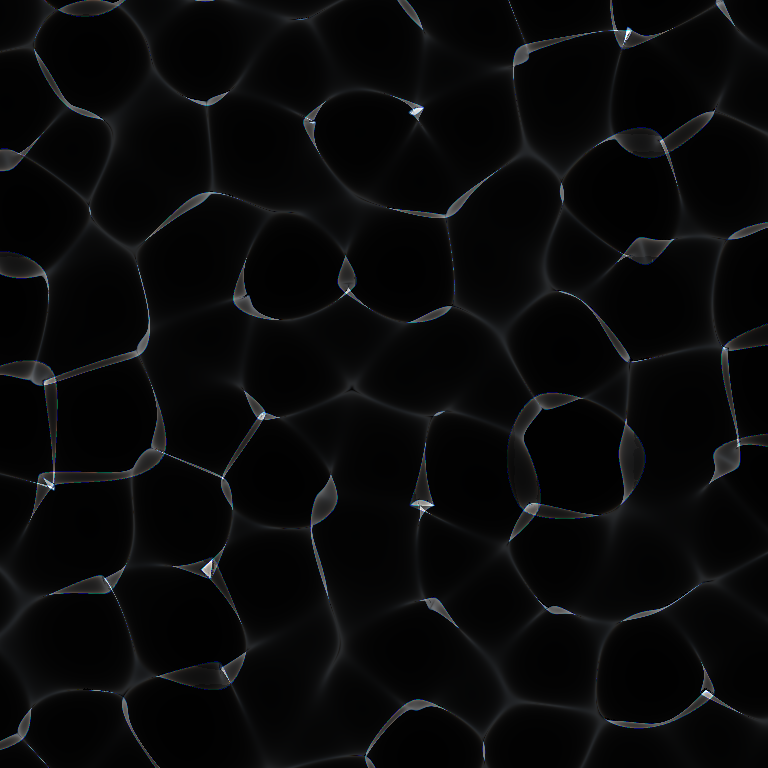
A WebGL 1 fragment shader for this texture:

```glsl
precision highp float;
// Draws a dark web of light caustics: rays bent by layered sine waves and traced back to their sources.
uniform vec2 u_resolution;

#define WAVES 10
#define STARTS 16
#define SLOTS 6
#define FREQ_LOW 42.0
#define FREQ_HIGH 68.0
#define BEND 0.505
#define DISPERSION 0.018
#define SOFTNESS 0.17
#define GAIN 0.042
#define CONTRAST 1.25
#define START_GAP 0.022
#define SEED 5.1

const float MAX_STEP = 0.013;
const float TOLERANCE = 0.00003;
const float NEAR_MISS = 0.003;
const float SAME_ROOT = 0.0009;
const vec3 COOL_TINT = vec3(0.96, 1.0, 1.05);
// Turns each wave by the golden share of a half circle.
const mat2 GOLDEN_TURN = mat2(-0.3624, 0.9320, -0.9320, -0.3624);

vec2 roots[SLOTS];
int rootCount = 0;

// Where a ray from the source lands, and the Jacobian (xx, xy, yy) of that mapping.
void refractRay(vec2 source, float power, out vec2 landing, out vec3 jacobian) {
  vec2 dir = vec2(1.0, 0.0);
  vec2 slope = vec2(0.0);
  vec3 curve = vec3(0.0);
  for (int i = 0; i < WAVES; i++) {
    float n = float(i);
    float freq = mix(FREQ_LOW, FREQ_HIGH, fract(n * 0.754 + 0.3));
    float phase = freq * dot(dir, source) + n * n * 1.7 + SEED;
    slope += dir * cos(phase) / freq;
    curve -= sin(phase) * vec3(dir.x * dir.x, dir.x * dir.y, dir.y * dir.y);
    dir = GOLDEN_TURN * dir;
  }
  landing = source + BEND * power * slope;
  jacobian = vec3(1.0, 0.0, 1.0) + BEND * power * curve;
}

float determinant(vec3 j) {
  return j.x * j.z - j.y * j.y;
}

// Limited Newton step towards the source whose ray lands on p.
vec2 newtonStep(vec2 p, vec2 landing, vec3 j) {
  vec2 miss = p - landing;
  float det = determinant(j);
  if (abs(det) < 0.01) det = det < 0.0 ? -0.01 : 0.01;
  vec2 move = vec2(j.z * miss.x - j.y * miss.y, j.x * miss.y - j.y * miss.x) / det;
  return move * min(1.0, MAX_STEP / max(length(move), 0.000001));
}

// Refines guesses spread around p and stores the distinct sources.
void findSources(vec2 p) {
  vec2 landing;
  vec3 j;
  for (int k = 0; k < SLOTS; k++) roots[k] = vec2(99.0);
  for (int i = 0; i < STARTS; i++) {
    float n = float(i);
    vec2 q = p + START_GAP * (vec2(mod(n, 4.0), floor(n / 4.0)) - 1.5);
    for (int s = 0; s < 6; s++) {
      refractRay(q, 1.0, landing, j);
      if (distance(p, landing) < TOLERANCE) break;
      if (s < 5) q += newtonStep(p, landing, j);
    }
    bool fresh = distance(p, landing) < NEAR_MISS;
    for (int k = 0; k < SLOTS; k++) {
      if (distance(roots[k], q) < SAME_ROOT) fresh = false;
    }
    for (int k = 0; k < SLOTS; k++) {
      if (fresh && k == rootCount) roots[k] = q;
    }
    if (fresh) rootCount++;
  }
}

// Sums the light of the stored sources; it fades softly at the fold edges.
float gatherLight(vec2 p, float power) {
  vec2 found[SLOTS];
  vec2 landing;
  vec3 j;
  float light = 0.0;
  for (int i = 0; i < SLOTS; i++) {
    if (i >= rootCount) break;
    vec2 q = roots[i];
    for (int s = 0; s < 5; s++) {
      refractRay(q, power, landing, j);
      if (distance(p, landing) < 0.1 * TOLERANCE) break;
      if (s < 4) q += newtonStep(p, landing, j);
    }
    bool fresh = distance(p, landing) < TOLERANCE;
    for (int k = 0; k < SLOTS; k++) {
      if (k >= i) break;
      if (distance(found[k], q) < SAME_ROOT) fresh = false;
    }
    found[i] = fresh ? q : vec2(99.0);
    float det = abs(determinant(j));
    if (fresh) light += det / (det * det + SOFTNESS * SOFTNESS);
  }
  return light;
}

void main() {
  vec2 p = gl_FragCoord.xy / u_resolution.y;
  findSources(p);
  // Each colour bends a little differently, which tints the edges.
  float green = gatherLight(p, 1.0);
  float red = gatherLight(p, 1.0 - DISPERSION);
  float blue = gatherLight(p, 1.0 + DISPERSION);
  vec3 color = GAIN * COOL_TINT * pow(vec3(red, green, blue), vec3(CONTRAST));
  gl_FragColor = vec4(min(color, 1.0), 1.0);
}
```
